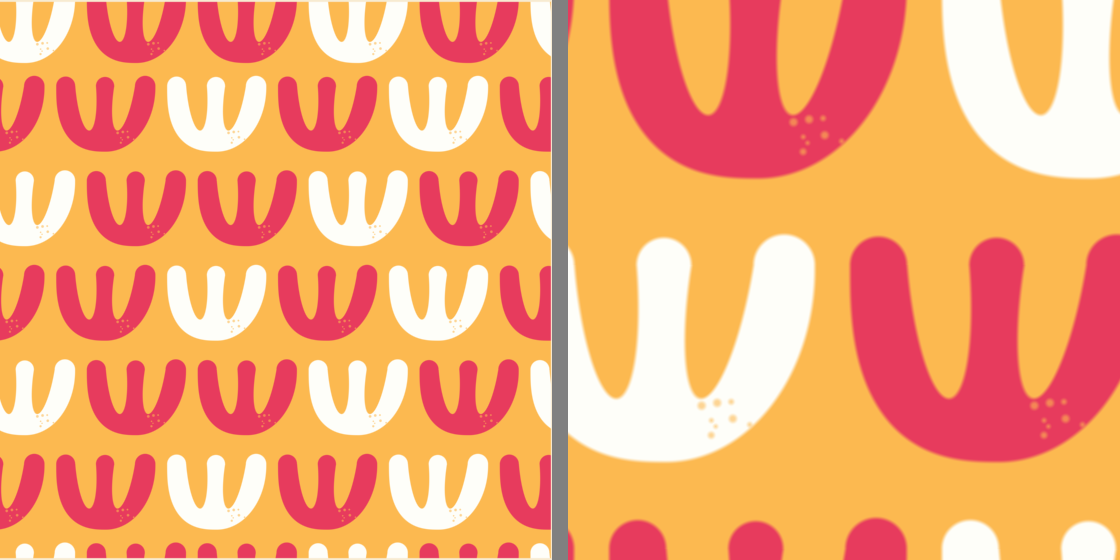
Left: the whole. Right: its middle third, enlarged.
This pattern is drawn by a WebGL 1 fragment shader. Its source:

```glsl
precision highp float;
// Staggered rows of three-armed cups, red or white, on warm orange.
// Each cup is a rounded bowl with two oval notches and three round arm tips;
// a five-step cycle picks its colour and small flecks wear its lower right.

uniform vec2 u_resolution;

#define UNITS_HIGH 768.0
#define PITCH vec2(152.1, 129.6)
#define FIRST_TOP -24.6
#define END_ROW_SHIFT 8.0
#define EVEN_START 35.0
#define ODD_START -7.0
#define SOFTNESS 1.2
#define FLECK_STRENGTH 0.6
#define ORANGE vec3(0.99, 0.725, 0.315)
#define RED vec3(0.905, 0.23, 0.365)
#define WHITE vec3(0.995, 0.995, 0.975)
#define MARGIN vec3(0.97, 0.92, 0.82)

float hash(float n) {
  return fract(sin(n * 12.9898) * 43758.545);
}

// Approximate distance to a superellipse of the given radii and power.
float ovalDistance(vec2 p, vec2 radii, float power) {
  vec2 q = max(abs(p) / radii, vec2(0.0001));
  float k = pow(pow(q.x, power) + pow(q.y, power), 1.0 / power);
  vec2 slope = pow(q / k, vec2(power - 1.0)) / radii;
  return (k - 1.0) / length(slope);
}

// The notch narrows downward while its axis leans by "lean".
float notchDistance(vec2 p, float axis, float lean) {
  float depth = p.y - 13.0;
  return ovalDistance(vec2(p.x - axis - lean * depth, depth), vec2(14.2, 61.0), 2.0);
}

// Local frame: x from the middle of the cup, y downward from its top.
float cupDistance(vec2 p) {
  float tips = min(length(p - vec2(-55.0, 13.0)) - 13.0,
                   length(p - vec2(54.0, 13.0)) - 14.0);
  tips = min(tips, length(p - vec2(-1.0, 13.0)) - 12.5);
  float fullness = p.x < 0.0 ? 2.6 : 2.0;
  float bowl = ovalDistance(vec2(p.x, max(p.y - 15.0, 0.0)), vec2(68.0, 88.0), fullness);
  float notches = min(notchDistance(p, -27.7, 0.08), notchDistance(p, 25.8, -0.16));
  return p.y < 13.0 ? tips : max(bowl, -notches);
}

// Small specks scattered in the lower right of every cup.
float fleckCover(vec2 p, float edge) {
  float cover = 0.0;
  for (int i = 0; i < 8; i++) {
    float n = float(i) + 1.0;
    vec2 centre = vec2(13.0 + 32.0 * hash(n), 74.0 + 18.0 * hash(n + 31.0));
    float radius = mix(0.6, 1.8, hash(n + 67.0));
    cover = max(cover, 1.0 - smoothstep(-edge, edge, length(p - centre) - radius));
  }
  return cover;
}

void main() {
  float pixel = UNITS_HIGH / u_resolution.y;
  vec2 p = gl_FragCoord.xy * pixel;
  p.y = UNITS_HIGH - p.y;
  float edge = max(SOFTNESS, 0.75 * pixel);

  // Find the row and column; the first and last rows sit slightly inward.
  float row = floor((p.y - FIRST_TOP + 14.0) / PITCH.y);
  float odd = mod(row, 2.0);
  float top = FIRST_TOP + PITCH.y * row;
  top += END_ROW_SHIFT * (step(row, 0.5) - step(5.5, row));
  float start = mix(EVEN_START, ODD_START, odd);
  float column = floor((p.x - start) / PITCH.x + 0.5);
  vec2 local = vec2(p.x - start - PITCH.x * column, p.y - top);

  // Steps 0 and 3 of the cycle are white, the others red.
  float cycle = mod(column + odd, 5.0);
  bool isWhite = cycle < 0.5 || abs(cycle - 3.0) < 0.5;
  vec3 cupColor = isWhite ? WHITE : RED;
  cupColor = mix(cupColor, ORANGE, FLECK_STRENGTH * fleckCover(local, edge));

  float cup = 1.0 - smoothstep(-edge, edge, cupDistance(local));
  vec3 color = mix(ORANGE, cupColor, cup);

  // Thin pale margin along the top, bottom and right.
  float width = u_resolution.x * pixel;
  float inset = min(min(p.y, UNITS_HIGH - p.y) - 2.6, width - p.x - 1.5);
  color = mix(MARGIN, color, smoothstep(-edge, edge, inset));
  gl_FragColor = vec4(color, 1.0);
}
```
